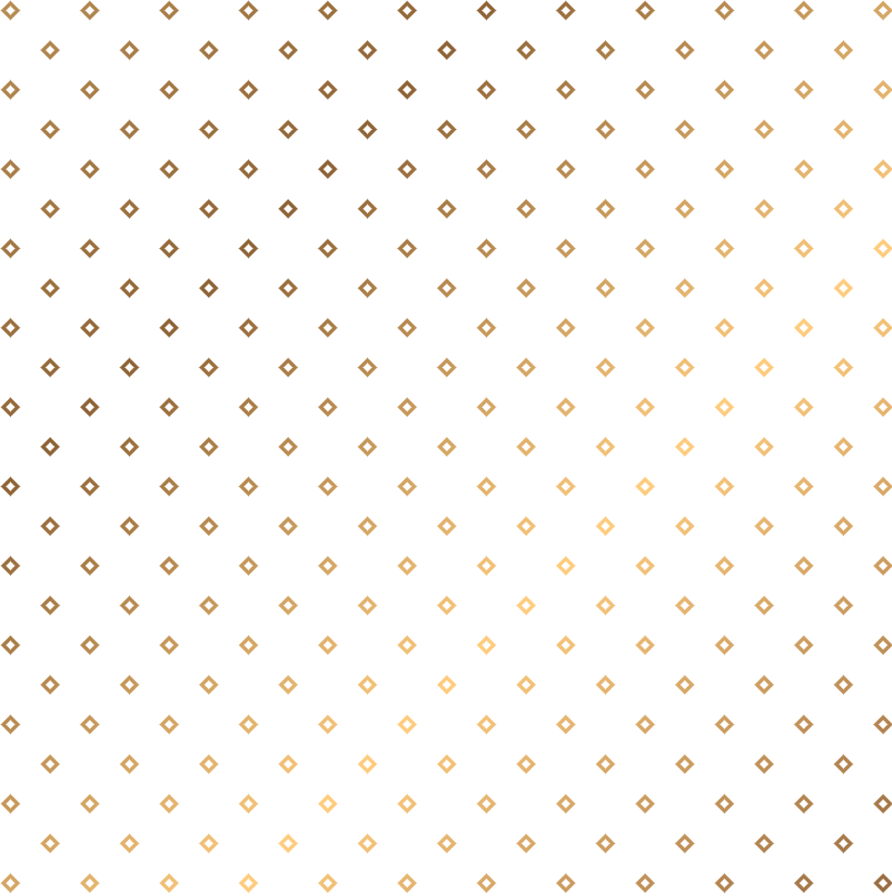
Write a Shadertoy shader that draws this pattern.

```glsl
// L1 distance to the nearest point of a staggered lattice of the given pitch
float latticeDistance(vec2 p, float pitch) {
    vec2 a = abs(fract(p / pitch + 0.5) - 0.5);
    float d = a.x + a.y;
    return min(d, 1.0 - d) * pitch;
}

// Metallic sheen along the diagonal: tan, bronze, pale gold, bronze
vec3 goldSheen(float t) {
    vec3 bronze = vec3(0.55, 0.38, 0.20);
    vec3 color = mix(vec3(0.72, 0.55, 0.32), bronze, clamp(t / 0.278, 0.0, 1.0));
    color = mix(color, vec3(1.0, 0.80, 0.49), clamp((t - 0.278) / 0.354, 0.0, 1.0));
    return mix(color, vec3(0.60, 0.42, 0.25), clamp((t - 0.632) / 0.354, 0.0, 1.0));
}

void mainImage(out vec4 fragColor, in vec2 fragCoord) {
    // Canvas heights, measured from the upper left corner
    vec2 p = vec2(fragCoord.x, iResolution.y - fragCoord.y) / iResolution.y;

    // Hollow diamonds, twelve on a full row with eleven on the rows between
    float d = latticeDistance(p - 0.0117, 0.08854);
    float ring = abs(d - 0.0079) - 0.0029;
    float softness = 1.4 / iResolution.y;
    float ink = 1.0 - smoothstep(-softness, softness, ring);

    float diagonal = (p.x + p.y) / (iResolution.x / iResolution.y + 1.0);
    fragColor = vec4(mix(vec3(1.0), goldSheen(diagonal), ink), 1.0);
}
```
